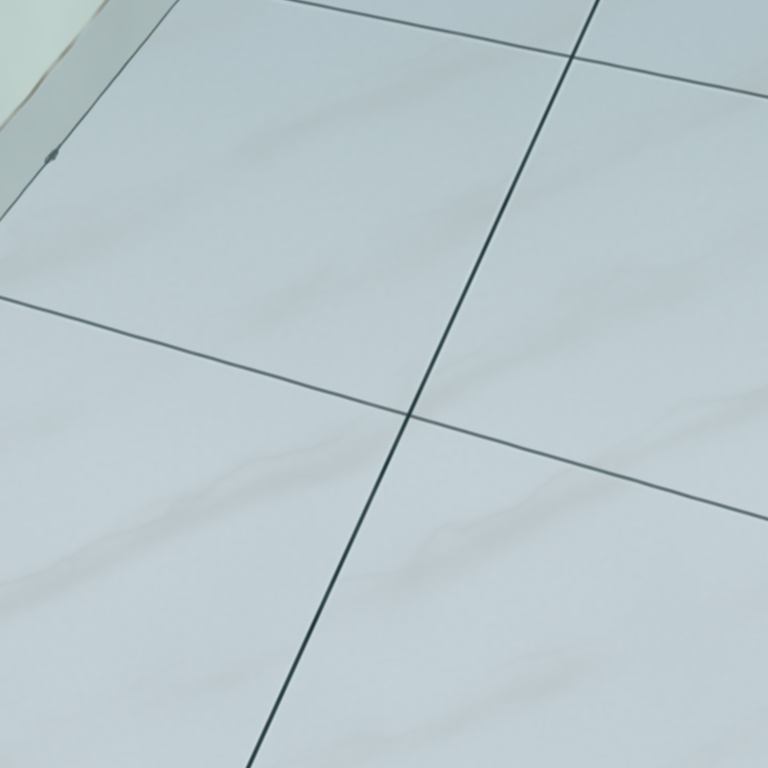
Reproduce this texture procedurally as a Shadertoy shader.

```glsl
// Pale marble floor tiles in perspective, with dark joints and a skirting board at upper left.
// A projective map turns the canvas into tile units; joints lie on the whole numbers.
// Soft diagonal veins come from evenly spaced bands bent and faded by gradient noise.

#define COLUMN_HALF_WIDTH 0.0024
#define ROW_HALF_WIDTH 0.0021
#define SKIRTING_HALF_WIDTH 0.0012
#define EDGE_SOFTNESS 0.0016
#define VEIN_SPACING 0.212
#define VEIN_SLOPE 0.45
#define VEIN_STRENGTH 0.42
#define TILE_VARIATION 0.012

const vec3 NEAR_TILE = vec3(0.762, 0.812, 0.832);
const vec3 FAR_TILE = vec3(0.688, 0.760, 0.780);
const vec3 VEIN = vec3(0.665, 0.695, 0.690);
const vec3 COLUMN_JOINT = vec3(0.11, 0.20, 0.21);
const vec3 ROW_JOINT = vec3(0.27, 0.34, 0.35);
const vec3 BEVEL = vec3(0.81, 0.88, 0.88);
const vec3 SKIRTING = vec3(0.66, 0.725, 0.725);
const vec3 WALL = vec3(0.74, 0.81, 0.79);
const vec3 STAIN = vec3(0.47, 0.47, 0.40);

vec2 hash2(vec2 p) {
    p = vec2(dot(p, vec2(127.1, 311.7)), dot(p, vec2(269.5, 183.3)));
    return fract(sin(p) * 43758.5) * 2.0 - 1.0;
}

float gradientNoise(vec2 p) {
    vec2 i = floor(p), f = fract(p);
    vec2 u = f * f * f * (f * (f * 6.0 - 15.0) + 10.0);
    float a = dot(hash2(i), f);
    float b = dot(hash2(i + vec2(1, 0)), f - vec2(1, 0));
    float c = dot(hash2(i + vec2(0, 1)), f - vec2(0, 1));
    float d = dot(hash2(i + vec2(1, 1)), f - vec2(1, 1));
    return mix(mix(a, b, u.x), mix(c, d, u.x), u.y);
}

float fbm(vec2 p) {
    float sum = 0.0, amplitude = 0.6;
    for (int i = 0; i < 4; i++) {
        sum += amplitude * gradientNoise(p);
        p = p * 2.03 + 7.3;
        amplitude *= 0.5;
    }
    return sum;
}

// Coverage of a line, given the distance to its centre in canvas units
float stroke(float dist, float halfWidth) {
    float soft = EDGE_SOFTNESS + 0.5 / iResolution.y;
    return 1.0 - smoothstep(halfWidth - soft, halfWidth + soft, abs(dist));
}

// Signed canvas distance to the nearest whole number of a tile coordinate
float jointDistance(float t) {
    float slope = length(vec2(dFdx(t), dFdy(t))) * iResolution.y;
    return (t - round(t)) / max(slope, 1e-4);
}

// Faint veins: a broad smoky band with a thinner, wandering companion
float veins(vec2 p, vec2 tile) {
    vec2 shift = hash2(tile + 3.0);
    vec2 along = vec2(p.x + VEIN_SLOPE * p.y, p.y - VEIN_SLOPE * p.x);
    vec2 q = along * vec2(3.0, 6.0) + shift * 4.0;
    float across = along.y - 0.008 + TILE_VARIATION * shift.x + 0.06 * fbm(q);
    float band = (fract(across / VEIN_SPACING + 0.5) - 0.5) * VEIN_SPACING;
    float smoke = exp(-pow(band / 0.024, 2.0));
    float thread = exp(-abs(band - 0.032 - 0.08 * fbm(q * 1.7 + 9.0)) / 0.010);
    float fade = smoothstep(-0.32, 0.25, fbm(along * vec2(2.5, 5.0) + shift * 7.0));
    return (0.65 * smoke + 0.5 * thread) * fade;
}

void mainImage(out vec4 fragColor, in vec2 fragCoord) {
    vec2 p = fragCoord / iResolution.xy;

    // Perspective: depth falls to zero at the horizon
    float depth = 2.472 + 0.0508 * p.x - p.y;
    vec2 grid = vec2(2.714 * (p.x - 0.323 - 0.4556 * p.y),
                     3.0 * (p.y - 0.613 + 0.289 * p.x)) / depth;
    vec2 joint = vec2(jointDistance(grid.x), jointDistance(grid.y));
    float nearness = 0.6 + 0.2 * depth;
    float column = step(-0.5, grid.x);

    // Marble surface
    float cloud = fbm(p * 4.0 + 2.0);
    vec3 color = mix(NEAR_TILE, FAR_TILE, smoothstep(0.3, 1.15, p.y + 0.1 * cloud));
    color += 0.018 * cloud + 0.008 * gradientNoise(p * 90.0);
    color = mix(color, VEIN, VEIN_STRENGTH * veins(p, floor(grid)));

    // Bright edges beside both joints, strongest on one side
    float sheen = 0.5 + 0.5 * gradientNoise(p * 18.0);
    color = mix(color, BEVEL, 0.5 * sheen * stroke(joint.y + 0.005, 0.0018));
    color = mix(color, BEVEL, 0.6 * sheen * column * stroke(abs(joint.x) - 0.0055, 0.0018));

    // Worn row joints: fading, with a core that wanders from side to side
    float wear = gradientNoise(p * vec2(38.0, 16.0));
    float wander = 0.0008 * gradientNoise(p * vec2(26.0, 11.0) + 5.0);
    color = mix(color, ROW_JOINT + 0.25 * wear,
                (0.82 + 0.4 * wear) * stroke(joint.y + wander, ROW_HALF_WIDTH * nearness));

    // Dark column joint
    float ink = 0.93 + 0.15 * gradientNoise(p * 24.0);
    color = mix(color, COLUMN_JOINT,
                clamp(ink, 0.0, 1.0) * column * stroke(joint.x, COLUMN_HALF_WIDTH * nearness));

    // Skirting board and the wall above it
    float edge = joint.x + 0.0012 * gradientNoise(p * 40.0);
    float board = (1.0 - column) * smoothstep(0.0015, -0.0015, edge);
    float top = (p.y - 0.83 - 1.21 * p.x) / 1.57 + 0.006 * fbm(p * 14.0);
    vec3 upright = mix(SKIRTING, WALL, smoothstep(-0.008, 0.008, top));
    upright += 0.04 * fbm(p * vec2(9.0, 6.0));
    float grime = smoothstep(-0.6, 0.3, gradientNoise(p * 22.0));
    upright = mix(upright, STAIN, 0.8 * grime * stroke(top, 0.0025));
    color = mix(color, upright, board);
    float gap = (1.0 - column) * stroke(edge, SKIRTING_HALF_WIDTH);
    color = mix(color, ROW_JOINT, (0.85 + 0.3 * wear) * gap);

    // Chipped spot on the skirting edge
    vec2 chip = mat2(0.63, -0.78, 0.78, 0.63) * (p - vec2(0.069, 0.798));
    float chipDistance = length(chip * vec2(0.4, 1.0)) + 0.005 * gradientNoise(p * 110.0);
    color = mix(color, ROW_JOINT, 0.8 * stroke(chipDistance, 0.0045));

    fragColor = vec4(clamp(color, 0.0, 1.0), 1.0);
}
```
